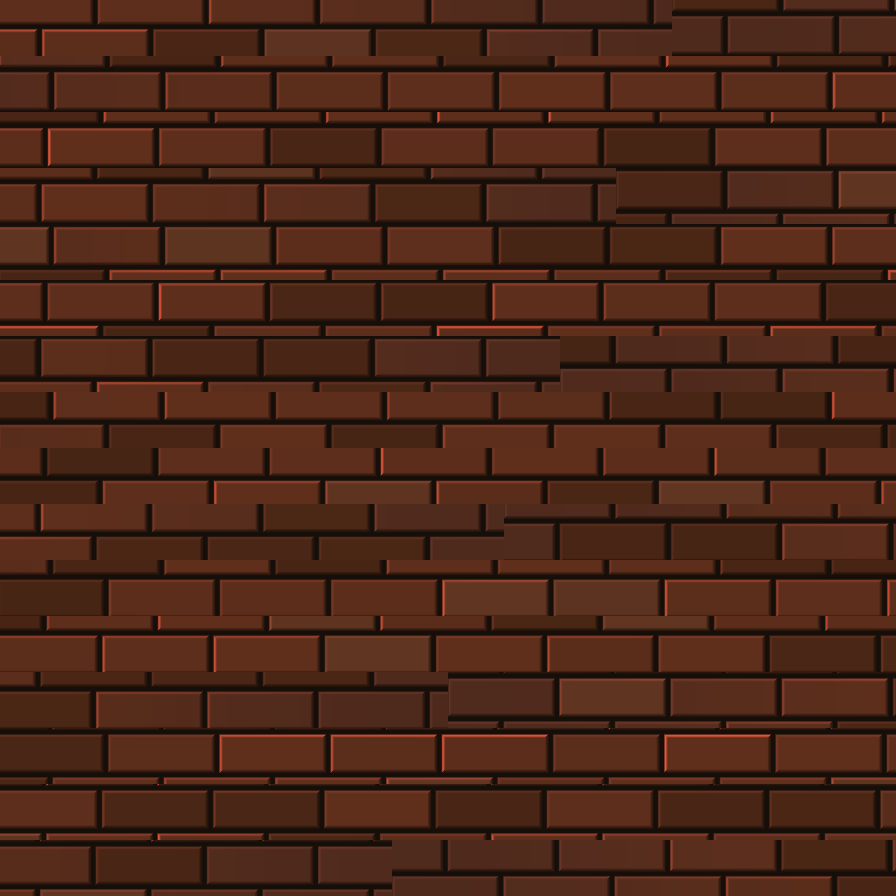
A Shadertoy shader for this texture:

```glsl
// A bevelled brick wall cut into 16 by 16 square cells. The cells are read
// line by line as strips of 47, so the courses break along a drifting seam.
// Each brick gets a hashed tone; light catches its left and top bevels.

float hash(vec2 p) {
    return fract(sin(dot(p, vec2(127.1, 311.7))) * 43758.5453);
}

// position: distance along the strip and depth down the wall, in cells
vec3 brickWall(vec2 position, float pixel) {
    vec2 brickSize = vec2(1.986, 0.7656);

    // running bond: every other course moves by half a brick
    vec2 grid = position / brickSize + vec2(0.02, -0.626);
    float course = floor(grid.y);
    grid.x += 0.5 * mod(course, 2.0);
    vec2 id = floor(grid);
    vec2 local = fract(grid) * brickSize;

    // face tone: mostly red brown, some dark, a few pale
    float glow = sin(3.14159 * position.x / 47.0);
    float tone = hash(id);
    vec3 face = mix(vec3(0.305, 0.165, 0.112), vec3(0.365, 0.18, 0.108),
                    smoothstep(0.0, 0.6, glow));
    if (tone < 0.22) face = vec3(0.285, 0.147, 0.082);
    if (tone > 0.93) face = vec3(0.37, 0.205, 0.128);
    face *= 0.97 + 0.06 * hash(id + 7.3);

    // distances to the lit (left, top) and shaded (right, bottom) edges
    vec2 lit = local - 0.045;
    vec2 shaded = brickSize - local - 0.045;
    float litEdge = min(lit.x, lit.y);
    float shadedEdge = min(shaded.x, shaded.y);
    float edge = min(litEdge, shadedEdge);

    // glints are strongest midway along a strip and differ by brick and course
    float glint = glow * smoothstep(0.25, 0.9, hash(id + 3.7));
    if (tone < 0.22) glint *= 0.2;
    if (lit.y < lit.x) glint *= 0.55 + 0.4 * cos(2.1 * course);
    vec3 highlight = mix(face * vec3(1.25, 1.2, 1.35), vec3(0.92, 0.34, 0.23), glint);
    vec3 bevel = litEdge < shadedEdge ? highlight : face * 0.56;
    vec3 color = mix(bevel, face, smoothstep(0.015, 0.065, edge));

    // dark mortar joint
    float softness = max(pixel, 0.018);
    return mix(vec3(0.085, 0.058, 0.034), color,
               smoothstep(-softness, softness, edge));
}

void mainImage(out vec4 fragColor, in vec2 fragCoord) {
    // cells counted from the upper left
    vec2 uv = fragCoord / iResolution.xy;
    vec2 cells = vec2(uv.x, 1.0 - uv.y) * 16.0;
    vec2 cell = floor(cells);

    // unroll the cells into strips of 47, starting 35 cells in
    float index = cell.y * 16.0 + cell.x + 35.0;
    float strip = floor((index + 0.5) / 47.0);
    vec2 position = vec2(index - strip * 47.0, strip) + fract(cells);

    fragColor = vec4(brickWall(position, 16.0 / iResolution.y), 1.0);
}
```
